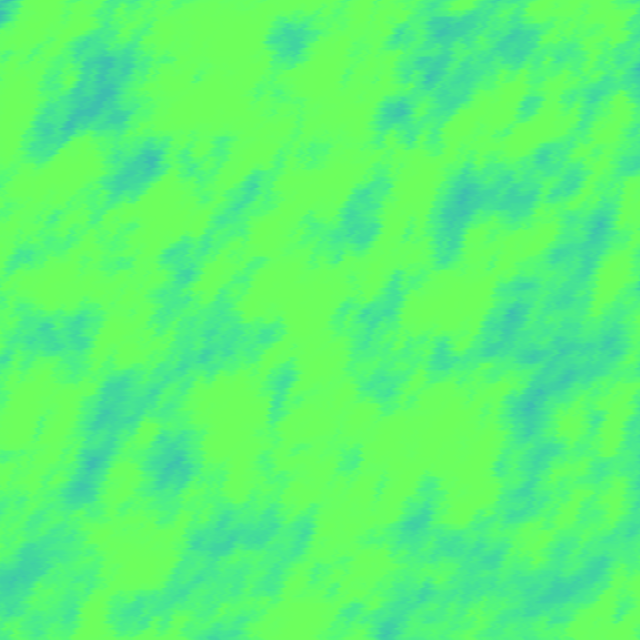
Write a Shadertoy shader that draws this texture.

```glsl
// Lime and teal mottling: steep soft noise blotches with finely staggered edges.
#define OCTAVES 4
#define GAIN 0.58          // amplitude ratio between octaves
#define ROWS 96.0          // fine rows that stagger the edges
#define STAGGER 1.0        // sideways shift per row, in row heights
#define ROW_SNAP 0.8       // how strongly each row is flattened
#define MEAN_TONE 1.9      // average position in the palette
#define TONE_SPREAD 7.4    // contrast of the blotches
#define TOP_CONTRAST 1.12
#define BOTTOM_CONTRAST 0.86

// Lattice coordinates whose cells are steep and lean slightly to the right
const mat2 SLANT = mat2(14.8, -2.4, -4.0, 12.8);

const vec3 PALETTE[8] = vec3[8](
    vec3(0.43, 1.00, 0.36), vec3(0.40, 1.00, 0.40),
    vec3(0.34, 0.98, 0.46), vec3(0.31, 0.94, 0.52),
    vec3(0.28, 0.90, 0.57), vec3(0.26, 0.85, 0.61),
    vec3(0.25, 0.81, 0.64), vec3(0.24, 0.75, 0.68));

float hash(vec2 cell) {
    vec3 h = fract(cell.xyx * 0.1031);
    h += dot(h, h.yzx + 33.33);
    return fract((h.x + h.y) * h.z);
}

// Smooth value noise, centred on zero
float valueNoise(vec2 p) {
    vec2 cell = floor(p);
    vec2 f = fract(p);
    f = f * f * (3.0 - 2.0 * f);
    float low = mix(hash(cell), hash(cell + vec2(1, 0)), f.x);
    float high = mix(hash(cell + vec2(0, 1)), hash(cell + vec2(1, 1)), f.x);
    return mix(low, high, f.y) - 0.5;
}

float fractalNoise(vec2 p) {
    float sum = 0.0;
    float amplitude = 1.0;
    for (int i = 0; i < OCTAVES; i++) {
        sum += amplitude * valueNoise(p);
        p = p * 2.03 + vec2(17.3, 41.7);
        amplitude *= GAIN;
    }
    return sum;
}

// Flatten thin rows and skew each one, giving saw-toothed edges
vec2 staggerRows(vec2 p) {
    float row = floor(p.y * ROWS);
    float f = fract(p.y * ROWS);
    float rise = smoothstep(0.25, 0.75, f);
    float saw = f - smoothstep(0.7, 1.0, f);
    p.y = mix(p.y, (row + rise) / ROWS, ROW_SNAP);
    p.x += STAGGER * saw / ROWS;
    return p;
}

// Ease the lightest tones so that they do not flatten into one colour
float softenLight(float tone) {
    return tone < 1.0 ? exp(0.7 * (tone - 1.0)) : tone;
}

vec3 paletteColour(float tone) {
    tone = clamp(softenLight(tone), 0.0, 6.999);
    int index = int(tone);
    return mix(PALETTE[index], PALETTE[index + 1], fract(tone));
}

void mainImage(out vec4 fragColor, in vec2 fragCoord) {
    vec2 uv = fragCoord / iResolution.y;
    float blotches = fractalNoise(SLANT * staggerRows(uv) + vec2(83.0, 129.0));

    // Teal patches grow deeper towards the top
    float contrast = TONE_SPREAD * mix(BOTTOM_CONTRAST, TOP_CONTRAST, uv.y);
    fragColor = vec4(paletteColour(MEAN_TONE + contrast * blotches), 1.0);
}
```
